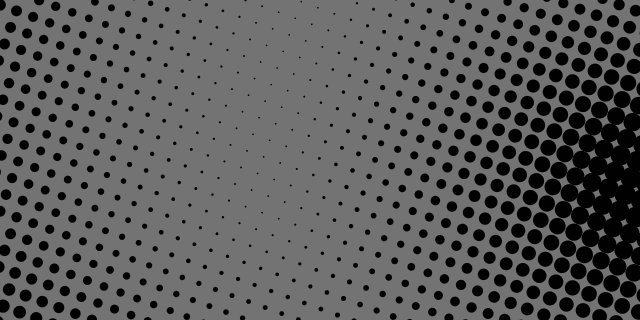
Reproduce this background procedurally as a Shadertoy shader.

```glsl
#define PITCH 0.0551
#define ANGLE 0.3485
#define GRID_ORIGIN vec2(0.998, 0.505)
#define GLOW_CENTRE vec2(2.03, 0.414)
#define GLOW_RADIUS 0.0352
#define GLOW_SLOPE 0.031
#define LEFT_RADIUS 0.0161
#define LEFT_SLOPE 0.0215
#define FLOOR_RADIUS 0.0068
#define MIN_RADIUS 0.0018
#define PAPER vec3(0.45)
#define INK vec3(0.005)

// Ramp that eases to zero instead of breaking sharply
float softRamp(float x) {
    const float softness = 0.0037;
    return 0.5 * (x + sqrt(x * x + softness * softness));
}

// Dot radius at a point, blended from the three dark regions
float dotRadius(vec2 p) {
    float bow = p.y - 0.583;
    float right = softRamp(GLOW_RADIUS - GLOW_SLOPE * distance(p, GLOW_CENTRE));
    float left = softRamp(LEFT_RADIUS - LEFT_SLOPE * p.x + 0.0115 * bow * bow);
    float bottom = FLOOR_RADIUS * (1.0 - smoothstep(0.0, 0.4, p.y));
    return length(vec4(right, left, bottom, MIN_RADIUS));
}

void mainImage(out vec4 fragColor, in vec2 fragCoord) {
    vec2 p = fragCoord / iResolution.y;
    float pixel = 1.0 / iResolution.y;

    // Tilted grid: columns are the two grid axes
    float c = cos(ANGLE), s = sin(ANGLE);
    mat2 axes = mat2(c, -s, s, c) * PITCH;
    vec2 cell = round(inverse(axes) * (p - GRID_ORIGIN));

    // Neighbours are included so that large dots can overlap
    float edge = 1.0;
    for (int j = -1; j <= 1; j++) {
        for (int i = -1; i <= 1; i++) {
            vec2 centre = GRID_ORIGIN + axes * (cell + vec2(i, j));
            edge = min(edge, distance(p, centre) - dotRadius(centre));
        }
    }

    float coverage = clamp(0.5 - edge / pixel, 0.0, 1.0);
    fragColor = vec4(mix(PAPER, INK, coverage), 1.0);
}
```
